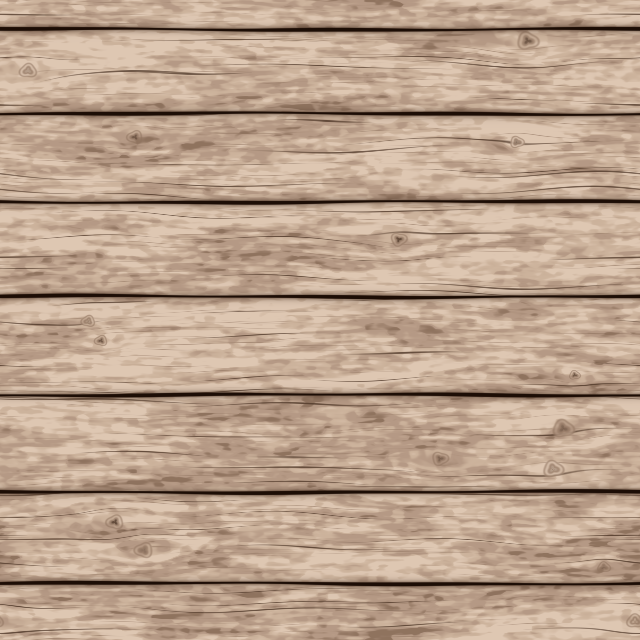
This texture is drawn by a Shadertoy shader. Its source:

```glsl
const float TAU = 6.2831853;
const float PLANKS = 7.0;
const float FIRST_SEAM = 0.087;
const float SPACING_DRIFT = 0.013;   // planks grow slightly toward the middle
const float SEAM_HALF = 0.0019;
const float SEAM_SHADE = 0.0035;
const float GRAIN_WAVE = 0.0035;
const float CRACK_HALF = 0.0009;
const int KNOT_SLOTS = 3;
const float KNOT_CHANCE = 0.7;

const vec3 PALE = vec3(0.87, 0.78, 0.70);
const vec3 SAND = vec3(0.80, 0.70, 0.61);
const vec3 TAN = vec3(0.71, 0.60, 0.52);
const vec3 UMBER = vec3(0.56, 0.45, 0.37);
const vec3 BARK = vec3(0.30, 0.21, 0.15);
const vec3 GAP = vec3(0.11, 0.05, 0.02);

vec3 hash3(vec2 p) {
    vec3 q = fract(p.xyx * vec3(0.1031, 0.1030, 0.0973));
    q += dot(q, q.yxz + 33.33);
    return fract((q.xxy + q.yzz) * q.zyx);
}

// Random numbers of one cell; the lattice wraps across the canvas
vec3 cellHash(vec2 cell, vec2 cells, float seed) {
    cell.x = mod(cell.x, cells.x);
    return hash3(cell + vec2(37.0 * seed, cells.y));
}

// Soft cellular noise: random cell values blended by distance
float cellNoise(vec2 p, vec2 cells, float seed) {
    p *= cells;
    vec2 base = floor(p);
    float sum = 0.0, total = 0.0;
    for (int j = -1; j <= 1; j++)
    for (int i = -1; i <= 1; i++) {
        vec2 cell = base + vec2(i, j);
        vec3 h = cellHash(cell, cells, seed);
        vec2 d = cell + h.xy - p;
        float w = exp(-5.0 * dot(d, d));
        sum += w * h.z;
        total += w;
    }
    return sum / total;
}

// Tapered strokes along the grain, at most one per cell
float cracks(vec2 p, vec2 cells, float seed, float chance, float halfWidth, float pixel) {
    vec2 q = p * cells, base = floor(q);
    float dark = 0.0;
    for (int j = -1; j <= 1; j++)
    for (int i = -1; i <= 1; i++) {
        vec2 cell = base + vec2(i, j);
        vec3 h = cellHash(cell, cells, seed);
        vec2 d = q - cell - h.xy;
        float reach = mix(0.3, 0.95, fract(h.z * 17.0));
        float taper = sqrt(max(0.0, 1.0 - abs(d.x) / reach));
        d.y += 0.12 * sin(5.0 * d.x + TAU * h.x);
        float w = halfWidth * taper * (0.5 + h.y);
        float line = 1.0 - smoothstep(w - 0.5 * pixel, w + 0.5 * pixel, abs(d.y) / cells.y);
        dark = max(dark, line * taper * step(h.z, chance));
    }
    return dark;
}

float seamHeight(float i, float x) {
    float id = mod(i, PLANKS);
    float drift = SPACING_DRIFT * (1.0 - cos(TAU * (i / PLANKS - 0.071)));
    float wobble = 0.0012 * sin(TAU * (x + 0.37 * id)) + 0.0006 * sin(TAU * (3.0 * x + 0.61 * id));
    return FIRST_SEAM + i / PLANKS + drift + wobble;
}

void mainImage(out vec4 fragColor, in vec2 fragCoord) {
    vec2 uv = fragCoord / iResolution.xy;
    float pixel = 1.0 / iResolution.y;

    // Plank under this point and distance to the nearest gap
    vec2 p = uv;
    float id = 0.0, gap = 1.0;
    for (float i = -1.0; i <= PLANKS; i++) {
        float d = uv.y - seamHeight(i, uv.x);
        float vary = 1.0 + 0.4 * sin(TAU * (2.0 * uv.x + 0.37 * mod(i, PLANKS)));
        gap = min(gap, abs(d) - SEAM_HALF * vary);
        if (d > 0.0) { id = mod(i, PLANKS); p.y = d; }
    }

    // Knots bend the grain around them
    vec2 grain = p;
    float knot = 0.0, ring = 0.0, core = 0.0;
    for (int k = 0; k < KNOT_SLOTS; k++) {
        vec3 h = hash3(vec2(id * 13.0 + 5.0, float(k) * 29.0 + 3.0));
        if (fract(h.z * 31.0) > KNOT_CHANCE) continue;
        vec2 d = p - vec2(h.x, mix(0.025, 0.12, h.y));
        d.x -= round(d.x);
        float radius = mix(0.006, 0.017, h.z);
        vec2 e = d / radius;
        grain.y -= 0.6 * d.y * exp(-0.2 * dot(e * vec2(0.5, 1.0), e * vec2(0.5, 1.0)));
        float r = length(e * vec2(0.8, 1.0)) + 0.12 * sin(3.0 * atan(e.y, e.x) + TAU * h.x);
        float inside = 1.0 - smoothstep(0.85, 1.15, r);
        knot = max(knot, inside);
        ring = max(ring, inside * (0.5 + 0.5 * sin(11.0 * r - 3.0)));
        core = max(core, (1.0 - smoothstep(0.15, 0.45, r)) * fract(h.y * 23.0));
    }
    grain.y += GRAIN_WAVE * (sin(TAU * (uv.x + 0.43 * id) + 20.0 * p.y)
             + 0.5 * sin(TAU * (3.0 * uv.x + 0.29 * id) - 35.0 * p.y));

    // Weathered tone from broad patches down to fine fibres
    float patches = cellNoise(grain, vec2(4.0, 22.0), id);
    float streaks = cellNoise(grain, vec2(14.0, 90.0), id);
    float fibres = cellNoise(grain, vec2(26.0, 220.0), id);
    float flecks = cellNoise(grain, vec2(75.0, 160.0), id);
    float tone = 0.52 + 0.45 * (patches - 0.5) + 0.5 * (streaks - 0.5) + 0.45 * (fibres - 0.5)
               + 0.4 * (flecks - 0.5) + 0.08 * (hash3(vec2(id, 7.0)).x - 0.5);
    vec3 color = mix(UMBER, TAN, smoothstep(0.0, 0.22, tone));
    color = mix(color, SAND, smoothstep(0.28, 0.52, tone));
    color = mix(color, PALE, smoothstep(0.52, 0.72, tone));

    // Knot rings, then cracks
    color = mix(color, UMBER, 0.15 * knot + 0.55 * ring);
    color = mix(color, BARK, 0.85 * core);
    float deep = cracks(grain, vec2(4.0, 48.0), id, 0.42, CRACK_HALF, pixel);
    float fine = cracks(grain, vec2(8.0, 120.0), id, 0.35, 0.4 * CRACK_HALF, pixel);
    color = mix(color, UMBER, 0.65 * fine * (1.0 - knot));
    color = mix(color, BARK, 0.8 * deep * (1.0 - 0.8 * knot));

    // Shaded plank edges and dark gaps
    color = mix(color, BARK, 0.65 * exp(-max(gap, 0.0) / SEAM_SHADE));
    color = mix(GAP, color, smoothstep(-0.5 * pixel, 0.5 * pixel + 0.0006, gap));
    fragColor = vec4(color, 1.0);
}
```
